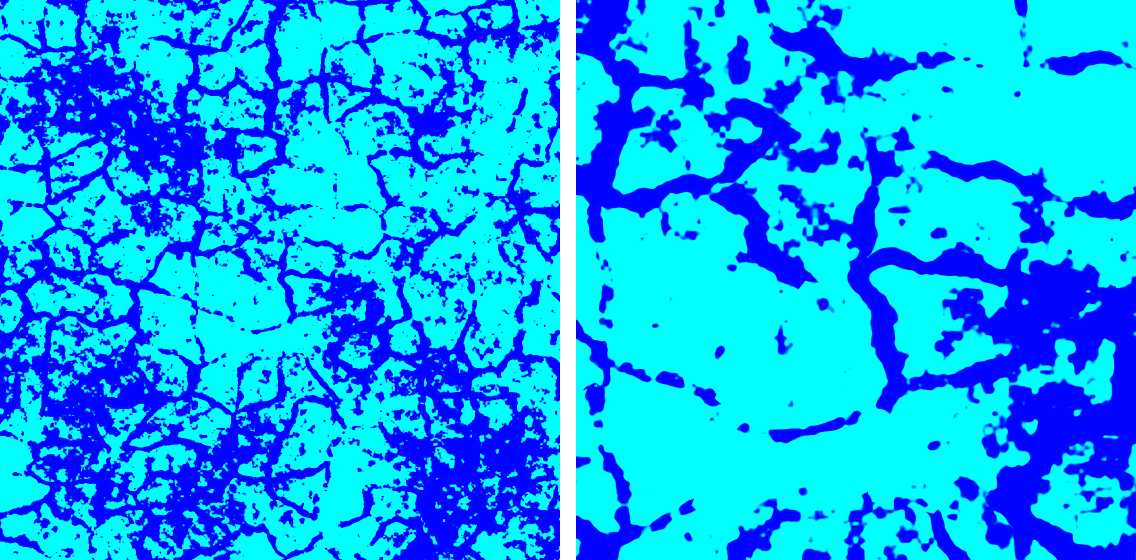
Left, the full canvas; right, a detail of the centre.
Give the GLSL for this texture, as a Shadertoy shader.

```glsl
// Cracked, weathered paint: a cyan coat split into blocky cells by blue cracks.
// Cellular noise gives the cracks, wide noise the worn patches, fine noise the
// grain; their sum is cut at one level and averaged over four subsamples.

#define PAINT_COLOR vec3(0.0, 1.0, 1.0)
#define WORN_COLOR vec3(0.0, 0.015, 1.0)
#define CELL_COUNT vec2(12.0, 14.0)
#define CELL_JITTER 0.72
#define CRACK_CORE 0.025
#define CRACK_REACH 0.115
#define CRACK_DEPTH 0.62
#define PATCH_GAIN 1.05
#define GRAIN_GAIN 1.2
#define WEAR_LEVEL 0.155
#define EDGE_SOFTNESS 0.035

// Integer hash of a lattice point, two values in 0..1
vec2 hash2(vec2 cell) {
    uvec2 q = uvec2(ivec2(cell)) * uvec2(1597u, 3571u);
    uint n = (q.x ^ (q.y << 7)) + q.y * 7919u;
    n = (n ^ (n >> 15)) * 73471u;
    n = (n ^ (n >> 13)) * 96557u;
    n ^= n >> 16;
    uint m = (n ^ 40503u) * 88019u;
    m ^= m >> 15;
    return vec2(n & 65535u, m & 65535u) / 65535.0;
}

// Smooth value noise, centred on zero
float noise(vec2 p) {
    vec2 cell = floor(p);
    vec2 f = fract(p);
    f = f * f * (3.0 - 2.0 * f);
    float low = mix(hash2(cell).x, hash2(cell + vec2(1, 0)).x, f.x);
    float high = mix(hash2(cell + vec2(0, 1)).x, hash2(cell + vec2(1, 1)).x, f.x);
    return mix(low, high, f.y) - 0.5;
}

vec2 featurePoint(vec2 cell) {
    return cell + 0.5 + CELL_JITTER * (hash2(cell) - 0.5);
}

// Strength of the nearest cell borders; each border has its own strength
float cracks(vec2 p) {
    vec2 base = floor(p);
    vec2 nearCell = base;
    vec2 nearOffset = vec2(8.0);
    for (int y = -1; y <= 1; y++)
    for (int x = -1; x <= 1; x++) {
        vec2 cell = base + vec2(x, y);
        vec2 offset = featurePoint(cell) - p;
        if (dot(offset, offset) < dot(nearOffset, nearOffset)) {
            nearOffset = offset;
            nearCell = cell;
        }
    }
    float crack = 0.0;
    for (int y = -1; y <= 1; y++)
    for (int x = -1; x <= 1; x++) {
        if (x == 0 && y == 0) continue;
        vec2 cell = nearCell + vec2(x, y);
        vec2 offset = featurePoint(cell) - p;
        float border = dot(0.5 * (offset + nearOffset), normalize(offset - nearOffset));
        float strength = smoothstep(0.05, 0.5, hash2(cell + nearCell + 301.0).y);
        crack = max(crack, strength * (1.0 - smoothstep(CRACK_CORE, CRACK_REACH, border)));
    }
    return crack;
}

// Amount of worn-through blue at a point of the unit canvas
float wear(vec2 p) {
    // Bend the crack lines, coarsely and then raggedly
    vec2 bend = vec2(noise(p * 11.0 + 20.0), noise(p * 11.0 + 60.0)) * 0.032;
    bend += vec2(noise(p * 48.0 + 90.0), noise(p * 48.0 + 150.0)) * 0.013;
    float fade = smoothstep(-0.35, 0.05, noise(p * 17.0 + 210.0));
    float crack = cracks((p + bend) * CELL_COUNT + 10.0) * mix(0.45, 1.0, fade);

    // Worn patches and speckled grain
    float patches = 0.6 * noise(p * 6.5 + 5.0) + 0.4 * noise(p * 15.0 + 33.0);
    float grain = 0.5 * noise(p * 72.0 + 7.0) + 0.32 * noise(p * 150.0 + 11.0)
                + 0.2 * noise(p * 290.0 + 17.0);

    float level = PATCH_GAIN * patches + GRAIN_GAIN * grain + CRACK_DEPTH * crack;
    return smoothstep(-EDGE_SOFTNESS, EDGE_SOFTNESS, level - WEAR_LEVEL);
}

void mainImage(out vec4 fragColor, in vec2 fragCoord) {
    float worn = 0.0;
    for (int i = 0; i < 4; i++) {
        vec2 shift = vec2(i & 1, i >> 1) * 0.5 - 0.25;
        worn += 0.25 * wear((fragCoord + shift) / iResolution.y);
    }
    fragColor = vec4(mix(PAINT_COLOR, WORN_COLOR, worn), 1.0);
}
```
